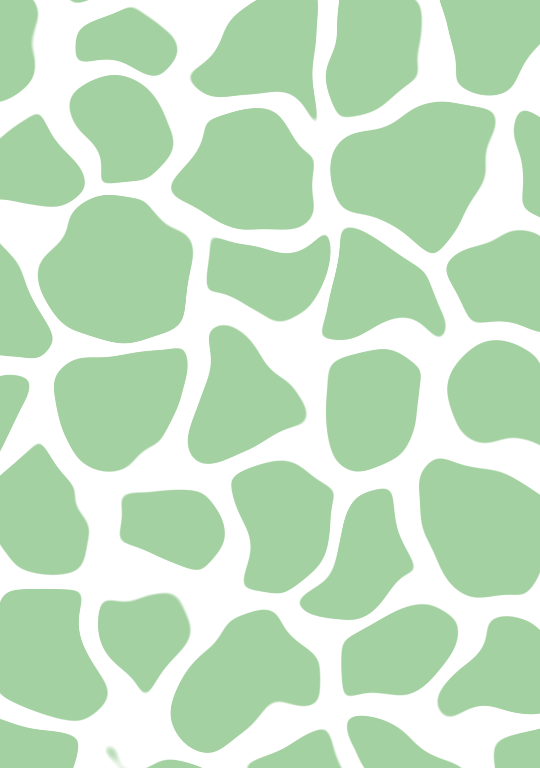
Reproduce this pattern procedurally as a Shadertoy shader.

```glsl
// Soft green cow-hide spots, lobed and rounded, on a white ground

vec2 hash2(vec2 p) {
    vec2 q = vec2(dot(p, vec2(127.1, 311.7)), dot(p, vec2(269.5, 183.3)));
    return fract(sin(q) * 43758.545);
}

vec2 gradientAt(vec2 lattice) {
    float angle = 6.2832 * hash2(lattice).x;
    return vec2(cos(angle), sin(angle));
}

// Gradient noise, roughly -0.7 to 0.7
float noise(vec2 p) {
    vec2 i = floor(p), f = p - i;
    vec2 u = f * f * f * (f * (f * 6.0 - 15.0) + 10.0);
    vec2 e = vec2(1.0, 0.0);
    float low = mix(dot(gradientAt(i), f), dot(gradientAt(i + e), f - e), u.x);
    float high = mix(dot(gradientAt(i + e.yx), f - e.yx),
                     dot(gradientAt(i + e.xx), f - e.xx), u.x);
    return mix(low, high, u.y);
}

vec2 spotCentre(vec2 cell) {
    return cell + 0.5 + 0.72 * (hash2(cell + 7.0) - 0.5);
}

// Positive inside a spot, negative in the gaps
float spotField(vec2 p) {
    // Nearest centre owns this point
    vec2 base = floor(p), owner = base;
    float nearest = 1e3;
    for (int y = -1; y <= 1; y++)
    for (int x = -1; x <= 1; x++) {
        vec2 cell = base + vec2(x, y);
        float d = distance(p, spotCentre(cell));
        if (d < nearest) { nearest = d; owner = cell; }
    }

    // Smooth minimum of the distances to all cell walls rounds the corners
    vec2 own = spotCentre(owner) - p;
    float walls = 0.0;
    for (int y = -2; y <= 2; y++)
    for (int x = -2; x <= 2; x++) {
        if (x == 0 && y == 0) continue;
        vec2 other = spotCentre(owner + vec2(x, y)) - p;
        float wall = dot(0.5 * (own + other), normalize(other - own));
        walls += exp(-wall / 0.06);
    }
    float margin = mix(0.075, 0.115, hash2(owner + 31.0).y);
    return -0.06 * log(walls) - margin;
}

void mainImage(out vec4 fragColor, in vec2 fragCoord) {
    float cellsAcross = 4.4;
    vec2 p = fragCoord / iResolution.x * cellsAcross + vec2(3.3, 8.6);

    // Bend the walls into waists and lobes
    vec2 bend = vec2(noise(p * 1.35 + 11.3), noise(p * 1.35 + 47.8));
    float field = spotField(p + 0.36 * bend) + 0.10 * noise(p * 1.7 + 83.1);

    float edge = 0.8 * cellsAcross / iResolution.x;
    float spot = smoothstep(-edge, edge, field);

    vec3 white = vec3(1.0);
    vec3 sageGreen = vec3(0.64, 0.82, 0.63);
    fragColor = vec4(mix(white, sageGreen, spot), 1.0);
}
```
